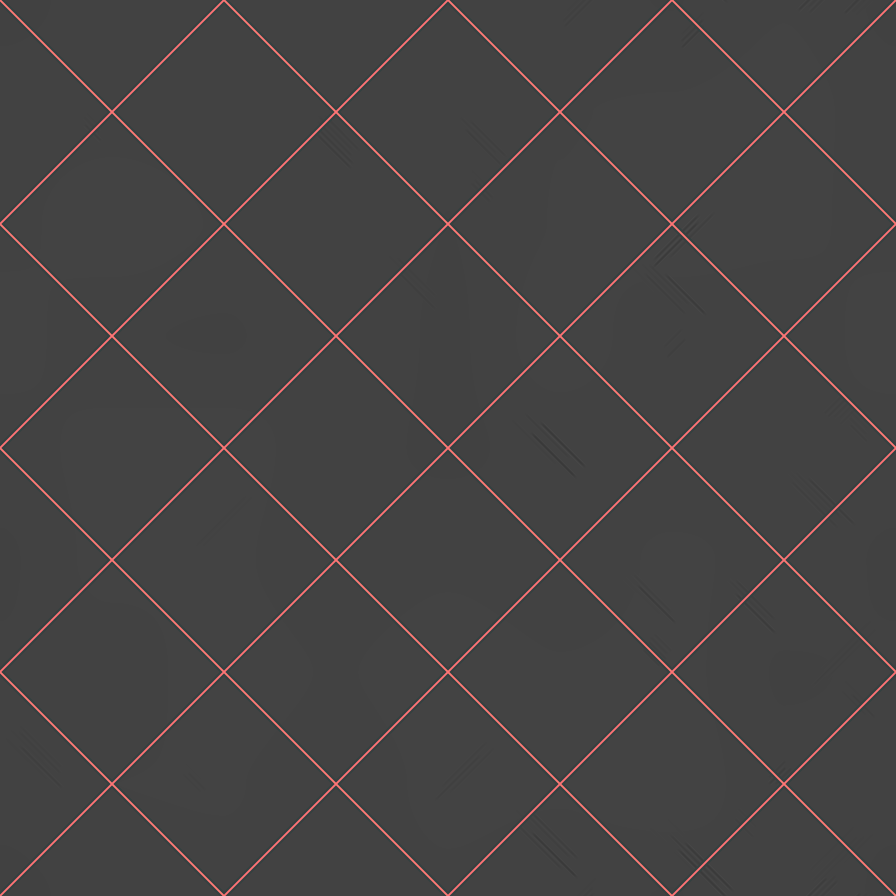
This pattern is drawn by a Shadertoy shader. Its source:

```glsl
// Dark grey diamond lattice of thin coral lines with faint diagonal scratches.

const float REPEATS = 4.0;              // diamonds across and down
const float LINE_HALF_WIDTH = 0.00109;
const float HALO_HALF_WIDTH = 0.00345;
const vec3 GROUND = vec3(0.26);
const vec3 HALO = vec3(0.20, 0.25, 0.25);
const vec3 RISING_LINE = vec3(1.0, 0.45, 0.46);
const vec3 FALLING_LINE = vec3(1.0, 0.48, 0.46);

const int SCRATCH_COUNT = 30;
const float SCRATCH_SPACING = 0.0052;
const float SCRATCH_CONTRAST = 0.07;
const float TONE_CELLS = 8.0;
const float TONE_CONTRAST = 0.008;

const float TAU = 6.2831853;
const float INV_SQRT2 = 0.7071068;

float hash(vec2 p) {
    return fract(sin(dot(p, vec2(127.1, 311.7))) * 43758.5453);
}

// Value noise that wraps after a whole number of cells.
float tileNoise(vec2 uv, float cells) {
    vec2 p = uv * cells;
    vec2 i = floor(p);
    vec2 f = p - i;
    f = f * f * (3.0 - 2.0 * f);
    vec2 a = mod(i, cells);
    vec2 b = mod(i + 1.0, cells);
    return mix(mix(hash(a), hash(vec2(b.x, a.y)), f.x),
               mix(hash(vec2(a.x, b.y)), hash(b), f.x), f.y);
}

// Distance to the nearest diagonal; t is x - y or x + y.
float diagonalDistance(float t) {
    return abs(fract(t * REPEATS + 0.5) - 0.5) / REPEATS * INV_SQRT2;
}

float coverage(float dist, float halfWidth, float pixel) {
    return clamp(0.5 + (halfWidth - dist) / pixel, 0.0, 1.0);
}

// Small bundles of parallel streaks, wrapped across the edges.
float scratches(vec2 uv) {
    float total = 0.0;
    for (int i = 0; i < SCRATCH_COUNT; i++) {
        float id = float(i) + 1.0;
        vec2 center = vec2(hash(vec2(id, 1.3)), hash(vec2(id, 2.7)));
        vec2 d = fract(uv - center + 0.5) - 0.5;
        if (hash(vec2(id, 3.9)) < 0.5) d.x = -d.x;
        float along = (d.x + d.y) * INV_SQRT2;
        float row = (d.x - d.y) * INV_SQRT2 / SCRATCH_SPACING;

        // Each streak in the bundle has its own offset and strength.
        float streak = floor(row + 0.5);
        float variation = hash(vec2(id, streak + 40.0));
        float halfLength = mix(0.012, 0.042, hash(vec2(id, 5.1)));
        float reach = abs(along + (variation - 0.5) * halfLength);
        float ends = 1.0 - smoothstep(halfLength * 0.75, halfLength, reach);
        float rows = 1.0 + floor(hash(vec2(id, 6.3)) * 1.6);
        float inside = step(abs(streak), rows);
        float strength = mix(0.15, 1.0, pow(hash(vec2(id, 7.7)), 2.0));
        float groove = 0.5 + 0.5 * cos(TAU * row);
        total += (0.35 - groove) * inside * ends * strength * variation;
    }
    return clamp(total, -1.0, 1.0);
}

void mainImage(out vec4 fragColor, in vec2 fragCoord) {
    vec2 uv = fragCoord / iResolution.xy;
    float pixel = 1.0 / min(iResolution.x, iResolution.y);

    // Ground with soft tone and wear
    vec3 color = GROUND + TONE_CONTRAST * (tileNoise(uv, TONE_CELLS) - 0.5);
    color += SCRATCH_CONTRAST * scratches(uv);

    // Dark halo, then the two families of lines
    float rising = diagonalDistance(uv.x - uv.y);
    float falling = diagonalDistance(uv.x + uv.y);
    color = mix(color, HALO, coverage(min(rising, falling), HALO_HALF_WIDTH, pixel));
    color = mix(color, FALLING_LINE, coverage(falling, LINE_HALF_WIDTH, pixel));
    color = mix(color, RISING_LINE, coverage(rising, LINE_HALF_WIDTH, pixel));

    fragColor = vec4(color, 1.0);
}
```
